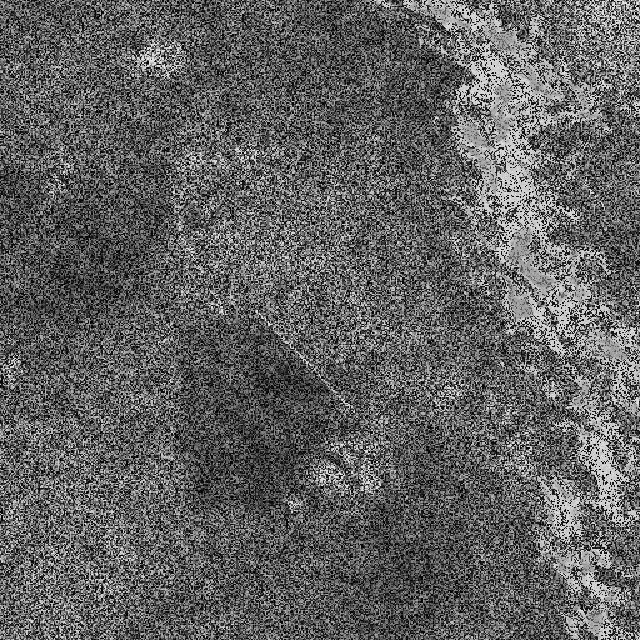
Give the GLSL for this texture, as a three.js fragment shader.

```glsl
varying vec2 vUv;

float hash(vec2 p) {
  vec3 q = fract(p.xyx * vec3(0.1031, 0.1030, 0.0973));
  q += dot(q, q.yzx + 33.33);
  return fract((q.x + q.y) * q.z);
}

float slope(vec2 cell, vec2 offset) {
  float angle = 6.2832 * hash(cell);
  return dot(vec2(cos(angle), sin(angle)), offset);
}

float gradientNoise(vec2 p) {
  vec2 i = floor(p), f = fract(p);
  vec2 u = f * f * f * (f * (f * 6.0 - 15.0) + 10.0);
  vec2 e = vec2(1.0, 0.0);
  return mix(mix(slope(i, f), slope(i + e, f - e), u.x),
             mix(slope(i + e.yx, f - e.yx), slope(i + 1.0, f - 1.0), u.x), u.y);
}

float fbm(vec2 p) {
  float sum = 0.0, gain = 0.6;
  for (int i = 0; i < 5; i++) {
    sum += gain * gradientNoise(p);
    p = mat2(1.6, 1.2, -1.2, 1.6) * p + 7.3;
    gain *= 0.55;
  }
  return sum;
}

float segment(vec2 p, vec2 a, vec2 b) {
  vec2 ab = b - a;
  return length(p - a - ab * clamp(dot(p - a, ab) / dot(ab, ab), 0.0, 1.0));
}

float blob(vec2 p, vec2 centre, vec2 size) {
  vec2 d = (p - centre) / size;
  return exp(-dot(d, d));
}

float box(vec2 p, vec2 low, vec2 high, float soft) {
  vec2 s = smoothstep(low - soft, low + soft, p) * (1.0 - smoothstep(high - soft, high + soft, p));
  return s.x * s.y;
}

// Signed distance to the winding ridge, negative inside
float ridge(vec2 p) {
  float d = segment(p, vec2(0.64, 1.02), vec2(0.79, 0.93)) - 0.035;
  d = min(d, segment(p, vec2(0.79, 0.93), vec2(0.91, 0.81)) - 0.030);
  d = min(d, segment(p, vec2(0.78, 0.88), vec2(0.82, 0.63)) - 0.058);
  d = min(d, segment(p, vec2(0.83, 0.63), vec2(0.87, 0.49)) - 0.055);
  d = min(d, segment(p, vec2(0.91, 0.52), vec2(0.98, 0.41)) - 0.040);
  d = min(d, segment(p, vec2(0.92, 0.36), vec2(0.96, 0.25)) - 0.033);
  return min(d, segment(p, vec2(0.88, 0.21), vec2(0.97, -0.02)) - 0.036);
}

// Mean brightness of the grainy ground
float groundTone(vec2 p, float streak) {
  float tone = 0.325 + 0.09 * fbm(p * 6.0) + 0.13 * fbm(p * 26.0);
  tone -= 0.05 * blob(p, vec2(0.55, 0.92), vec2(0.25, 0.14));
  tone -= 0.06 * blob(p, vec2(0.67, 0.77), vec2(0.05, 0.12));
  tone -= 0.06 * blob(p, vec2(0.62, 0.12), vec2(0.20, 0.16));
  tone += 0.05 * blob(p, vec2(0.48, 0.62), vec2(0.22, 0.22));
  tone += 0.05 * blob(p, vec2(0.12, 0.17), vec2(0.16, 0.18));
  tone += 0.17 * blob(p, vec2(0.97, 0.97), vec2(0.11, 0.10));
  tone -= 0.06 * box(p, vec2(-0.1, 0.48), vec2(0.25, 0.73), 0.05);

  // Dark wedge under the diagonal
  float wedge = box(p, vec2(0.284, 0.20), vec2(0.52, 0.50), 0.02);
  wedge *= 1.0 - smoothstep(0.895, 0.920, p.x + p.y);
  wedge *= 1.0 - smoothstep(0.17, 0.27, p.x - p.y);
  tone -= 0.08 * wedge;

  // Pale clumps, broken into streaks
  float clump = blob(p, vec2(0.55, 0.265), vec2(0.055, 0.045));
  clump += blob(p, vec2(0.092, 0.715), vec2(0.022, 0.030));
  clump += 0.7 * blob(p, vec2(0.245, 0.91), vec2(0.045, 0.045));
  clump += 0.8 * blob(p, vec2(0.295, 0.76), vec2(0.016, 0.035));
  clump += 0.7 * blob(p, vec2(0.37, 0.755), vec2(0.050, 0.016));
  clump += 0.6 * blob(p, vec2(0.31, 0.645), vec2(0.030, 0.035));
  clump += 0.9 * blob(p, vec2(0.02, 0.44), vec2(0.020, 0.035));
  clump += 0.8 * blob(p, vec2(0.72, 0.375), vec2(0.035, 0.025));
  clump += 0.8 * blob(p, vec2(0.455, 0.205), vec2(0.013, 0.020));
  clump += 0.6 * blob(p, vec2(0.81, 0.31), vec2(0.035, 0.060));
  tone += clump * (0.15 + 0.9 * streak);

  // Fine diagonal seam and the fainter bend above it
  float seam = segment(p, vec2(0.40, 0.515), vec2(0.555, 0.355));
  float bend = min(segment(p, vec2(0.262, 0.74), vec2(0.285, 0.63)),
                   segment(p, vec2(0.285, 0.63), vec2(0.36, 0.495)));
  tone += 0.20 * (1.0 - smoothstep(0.0005, 0.003, seam));
  tone += 0.10 * (1.0 - smoothstep(0.001, 0.005, bend));
  return max(tone, 0.14);
}

void main() {
  vec2 p = vUv;
  float grain = hash(floor(p * 512.0) + 11.0);

  // Streaks lie along the falling diagonal, curled by a warp
  vec2 warp = vec2(fbm(p * 9.0), fbm(p * 9.0 + 31.0));
  vec2 q = p + 0.07 * warp;
  vec2 along = vec2(q.x - q.y, (q.x + q.y) * 2.2);
  float streak = fbm(along * 13.0);
  float fold = fbm(along * 21.0 + 17.0);

  float tone = groundTone(p, streak);
  float edge = ridge(p + 0.03 * warp) + 0.16 * streak;
  float fringe = 1.0 - smoothstep(-0.01, 0.07, edge);
  tone += fringe * (0.04 + 0.40 * fold);
  float ground = clamp(max(tone, 0.10) * 2.3 * grain - 0.02, 0.02, 0.88);

  // Pale rock with grey cores, dark creases and sparse specks
  float core = smoothstep(0.01, 0.05, -edge) * smoothstep(-0.10, 0.06, fbm(q * 13.0 + 5.0));
  float rock = mix(0.80, 0.62, core) + 0.12 * (grain - 0.5);
  float crease = 1.0 - smoothstep(0.015, 0.065, abs(fold));
  float speck = step(grain, 0.10 + 0.75 * crease + 0.30 * smoothstep(-0.05, 0.01, edge));
  rock = mix(rock, 0.06 + 0.7 * grain * grain, speck * (1.0 - 0.6 * core));

  float cover = 1.0 - smoothstep(-0.012, 0.012, edge + 0.03 * (grain - 0.5));
  gl_FragColor = vec4(vec3(mix(ground, rock, cover)), 1.0);
}
```
